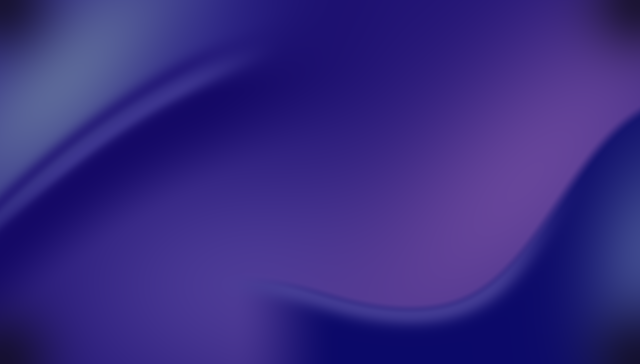
This background is drawn by a Shadertoy shader. Its source:

```glsl
// Dark violet silk: three overlapping sheets, each lit by soft elliptical glows.
// Two analytic curves bound the upper-left and lower-right sheets; their folds
// are bright ridges and dark creases set by distance from those curves.

const vec3 INDIGO     = vec3(0.12, 0.07, 0.45);
const vec3 DEEP       = vec3(0.07, 0.025, 0.39);
const vec3 PERIWINKLE = vec3(0.29, 0.225, 0.585);
const vec3 VIOLET     = vec3(0.40, 0.27, 0.605);
const vec3 UPPER_BLUE = vec3(0.17, 0.135, 0.52);
const vec3 SLATE      = vec3(0.36, 0.41, 0.605);
const vec3 NAVY       = vec3(0.045, 0.035, 0.41);
const vec3 STEEL      = vec3(0.25, 0.29, 0.56);
const vec3 UPPER_FOLD = vec3(0.25, 0.22, 0.575);
const vec3 LOWER_FOLD = vec3(0.29, 0.26, 0.60);
const vec3 CORNER     = vec3(0.07, 0.055, 0.13);

const float ASPECT        = 1.7534;  // width of the design in heights
const float DIAGONAL      = 0.82;    // tilt of the long glows, in radians
const float CORNER_RADIUS = 0.14;
const float CORNER_DARK   = 0.82;

// Bell-shaped falloff, 1 at the centre of a tilted ellipse
float glow(vec2 p, vec2 centre, vec2 radius, float angle) {
    float c = cos(angle), s = sin(angle);
    vec2 d = p - centre;
    vec2 q = vec2(c * d.x + s * d.y, c * d.y - s * d.x) / radius;
    return exp(-dot(q, q));
}

float bell(float x, float width) {
    return exp(-x * x / (width * width));
}

// Height of the upper fold
float upperCurve(float u) {
    return 0.39 + 1.66 * u - 1.3 * u * u;
}

// Height of the lower fold: a falling line, a small swell and a steep rise
float lowerCurve(float u) {
    float rise = 0.81 / (1.0 + exp((0.875 - u) / 0.069));
    return 0.339 - 0.35 * u + 0.025 * bell(u - 0.44, 0.1) + rise;
}

vec3 middleSheet(vec2 p) {
    vec3 col = mix(INDIGO, PERIWINKLE, glow(p, vec2(0.66, 0.22), vec2(0.52, 0.36), 0.0));
    return mix(col, VIOLET, glow(p, vec2(1.44, 0.50), vec2(0.82, 0.32), DIAGONAL));
}

// Shade below the fold, then the sheet with its crease and ridge
vec3 addUpperSheet(vec3 col, vec2 uv, vec2 p) {
    float d = uv.y - upperCurve(uv.x);
    float shade = smoothstep(-0.31, -0.07, d) * (1.0 - smoothstep(0.3, 0.65, uv.x));
    col = mix(col, DEEP, 0.88 * shade);

    float soft = mix(0.035, 0.14, smoothstep(0.25, 0.5, uv.x));
    float cover = smoothstep(-soft, soft, d) * (1.0 - smoothstep(0.3, 0.58, uv.x));
    vec3 sheet = mix(UPPER_BLUE, SLATE, glow(p, vec2(0.17, 0.77), vec2(0.46, 0.18), DIAGONAL));
    col = mix(col, sheet, cover);

    float fade = 1.0 - smoothstep(0.27, 0.45, uv.x);
    col = mix(col, INDIGO, 0.75 * fade * bell(d - 0.05, 0.032));
    float ridge = fade * smoothstep(-0.08, 0.13, uv.x);
    return mix(col, UPPER_FOLD, 0.85 * ridge * bell(d, 0.03));
}

// Dark sheet with a pale ridge along its rim
vec3 addLowerSheet(vec3 col, vec2 uv, vec2 p) {
    const float STEP = 0.002;
    float slope = (lowerCurve(uv.x + STEP) - lowerCurve(uv.x - STEP)) / (2.0 * STEP * ASPECT);
    float d = (lowerCurve(uv.x) - uv.y) * inversesqrt(1.0 + slope * slope);

    float cover = smoothstep(-0.025, 0.012, d) * smoothstep(0.36, 0.53, uv.x);
    vec3 sheet = mix(NAVY, STEEL, glow(p, vec2(1.78, 0.31), vec2(0.17, 0.30), -0.2));
    col = mix(col, sheet, cover);

    float ridge = smoothstep(0.32, 0.46, uv.x) * (1.0 - smoothstep(0.76, 0.93, uv.x));
    float width = d < 0.005 ? 0.017 : 0.032;
    return mix(col, LOWER_FOLD, 0.85 * ridge * bell(d - 0.005, width));
}

void mainImage(out vec4 fragColor, in vec2 fragCoord) {
    vec2 uv = fragCoord / iResolution.xy;
    vec2 p = uv * vec2(ASPECT, 1.0);

    vec3 col = middleSheet(p);
    col = addUpperSheet(col, uv, p);
    col = addLowerSheet(col, uv, p);

    // Darken all four corners
    vec2 inset = min(p, vec2(ASPECT, 1.0) - p);
    col = mix(col, CORNER, CORNER_DARK * bell(length(inset), CORNER_RADIUS));

    fragColor = vec4(col, 1.0);
}
```
